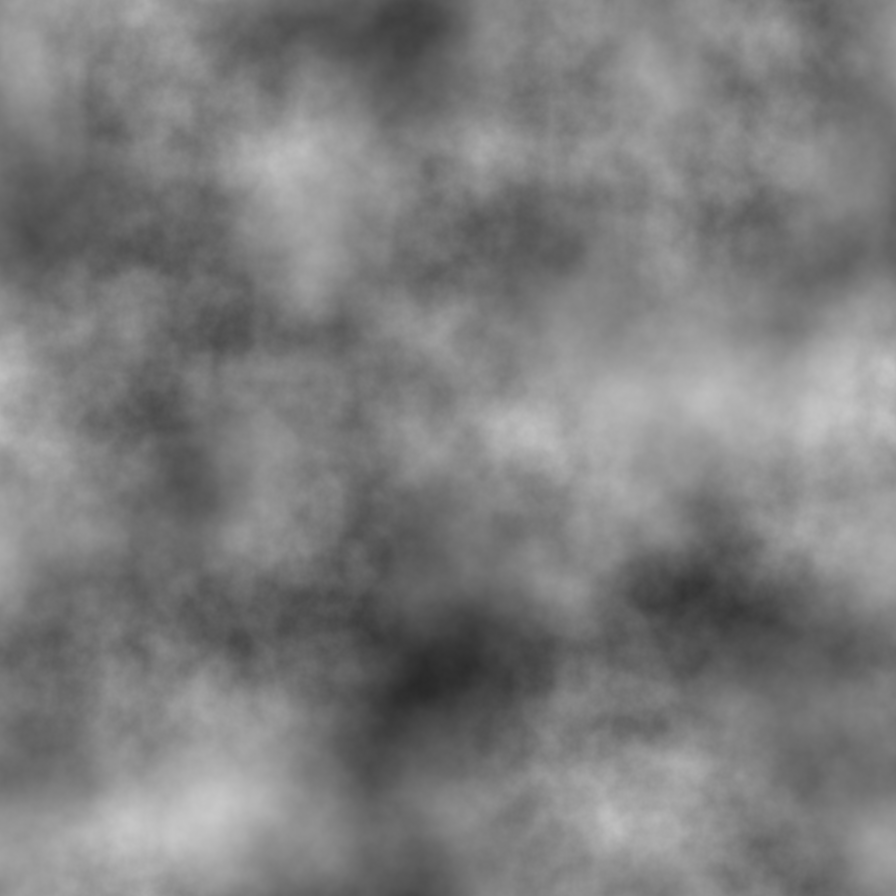
A Shadertoy shader for this texture:

```glsl
#define BASE_CELLS 4.0
#define OCTAVES 7
#define GAIN 0.53
#define MEAN_GREY 0.49
#define CONTRAST 0.375
#define SOFT_DETAIL 0.6
#define ROUGH_DETAIL 1.35
#define SEED 43u

const float TAU = 6.2831853;

// Integer hash of a lattice corner, mapped to a unit gradient
vec2 cornerGradient(vec2 corner, float cells, uint layer) {
    uvec2 q = uvec2(mod(corner, cells));
    uint h = q.x * 1597u + q.y * 51749u + (layer + SEED) * 7919u;
    h = (h ^ (h >> 15)) * 73244475u;
    h = (h ^ (h >> 13)) * 73244475u;
    h ^= h >> 16;
    float angle = TAU * float(h & 65535u) / 65536.0;
    return vec2(cos(angle), sin(angle));
}

// Gradient noise that wraps after a whole number of cells
float tiledNoise(vec2 uv, float cells, uint layer) {
    vec2 shift = fract(vec2(0.618, 0.382) * float(layer + 1u));
    vec2 p = uv * cells + shift;
    vec2 cell = floor(p);
    vec2 f = p - cell;
    vec2 blend = f * f * f * (f * (f * 6.0 - 15.0) + 10.0);
    vec2 e = vec2(1.0, 0.0);
    float a = dot(cornerGradient(cell, cells, layer), f);
    float b = dot(cornerGradient(cell + e.xy, cells, layer), f - e.xy);
    float c = dot(cornerGradient(cell + e.yx, cells, layer), f - e.yx);
    float d = dot(cornerGradient(cell + e.xx, cells, layer), f - e.xx);
    return mix(mix(a, b, blend.x), mix(c, d, blend.x), blend.y);
}

// Octave sum whose fine layers fade in and out across the cloud
float cloud(vec2 uv) {
    float patchiness = smoothstep(-0.3, 0.3, tiledNoise(uv, BASE_CELLS, 31u));
    float detail = mix(SOFT_DETAIL, ROUGH_DETAIL, patchiness);
    float sum = 0.0;
    float amplitude = 1.0;
    float cells = BASE_CELLS;
    for (int i = 0; i < OCTAVES; i++) {
        float weight = i < 2 ? 1.0 : detail;
        sum += amplitude * weight * tiledNoise(uv, cells, uint(i));
        amplitude *= GAIN;
        cells *= 2.0;
    }
    return sum;
}

void mainImage(out vec4 fragColor, in vec2 fragCoord) {
    vec2 uv = fragCoord / iResolution.xy;
    float grey = MEAN_GREY + CONTRAST * cloud(uv);
    fragColor = vec4(vec3(clamp(grey, 0.0, 1.0)), 1.0);
}
```
